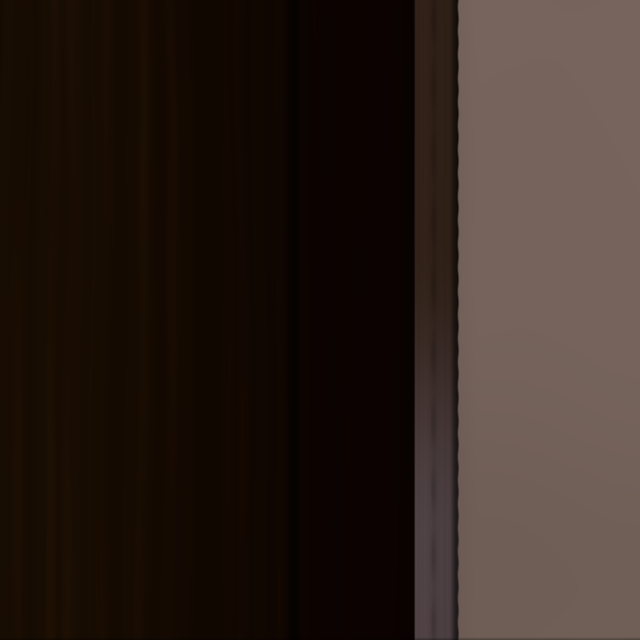
A Shadertoy shader for this texture:

```glsl
// Dark wooden door with a shadowed groove, a lit edge strip and a plain wall.
// Vertical bands are blended by soft steps in x; the grain is layered sines
// and one-dimensional cellular streaks, stretched along y.

float hash(float n) {
    return fract(sin(n * 91.17) * 4375.85);
}

// Thin bright streaks: distance to one jittered line in each cell
float streaks(float x, float cells) {
    float cell = floor(x * cells);
    float nearest = 1.0;
    for (float i = -1.0; i <= 1.0; i++) {
        float id = cell + i;
        nearest = min(nearest, abs(x * cells - id - hash(id + cells)));
    }
    return 1.0 - smoothstep(0.0, 0.28, nearest);
}

// Uneven fine grain, roughly from -1 to 1
float layeredGrain(float x) {
    float sum = 0.0;
    float amplitude = 0.5;
    float frequency = 70.0;
    for (int i = 0; i < 4; i++) {
        sum += amplitude * sin(x * frequency + 2.0 * sin(x * frequency * 0.37));
        frequency *= 1.83;
        amplitude *= 0.6;
    }
    return sum;
}

vec3 doorColor(vec2 uv) {
    // Slow bending keeps the fibres from being perfectly straight
    float x = uv.x + 0.004 * sin(uv.y * 4.0 + uv.x * 9.0)
                   + 0.0015 * sin(uv.y * 11.0 + uv.x * 30.0);
    vec3 wood = mix(vec3(0.088, 0.046, 0.009), vec3(0.062, 0.024, 0.003),
                    smoothstep(0.12, 0.43, uv.x));
    wood = mix(wood, vec3(0.043, 0.010, 0.003), smoothstep(0.43, 0.51, uv.x));

    float strength = mix(1.0, 0.35, smoothstep(0.1, 0.5, uv.x));
    float fade = 0.6 + 0.4 * sin(uv.y * 5.0 + 17.0 * uv.x);
    wood += vec3(0.011, 0.007, 0.003) * layeredGrain(x) * strength;
    wood += vec3(0.022, 0.010, 0.002) * streaks(x, 19.0) * strength * fade;

    // Groove between panels, and the shaded far side
    float groove = exp(-pow((uv.x - 0.459) / 0.011, 2.0));
    wood *= 1.0 - 0.65 * groove;
    wood *= 1.0 - 0.3 * smoothstep(0.61, 0.648, uv.x);
    return max(wood, 0.0);
}

vec3 stripColor(vec2 uv) {
    // Brown above, greyer reflected light below
    vec3 strip = mix(vec3(0.300, 0.250, 0.258), vec3(0.185, 0.125, 0.092),
                     smoothstep(0.16, 0.62, uv.y));
    float across = (uv.x - 0.648) / 0.068;
    strip *= 1.0 + 0.06 * layeredGrain(uv.x * 2.3 + 0.001 * sin(uv.y * 13.0));
    float seam = exp(-pow((across - 0.43) / 0.07, 2.0));
    strip *= 1.0 - 0.2 * seam * (0.7 + 0.3 * sin(uv.y * 60.0));
    strip *= 1.0 + 0.12 * (1.0 - smoothstep(0.0, 0.12, across));
    strip *= 1.0 - 0.6 * smoothstep(0.78, 0.98, across);
    return strip;
}

vec3 wallColor(vec2 uv) {
    vec3 wall = mix(vec3(0.435, 0.370, 0.338), vec3(0.462, 0.391, 0.363),
                    smoothstep(0.0, 0.65, uv.y));
    wall += 0.004 * sin(uv.x * 9.0 + uv.y * 5.0) * sin(uv.y * 7.0 - uv.x * 4.0);
    return wall * (0.97 + 0.03 * smoothstep(0.716, 0.75, uv.x));
}

void mainImage(out vec4 fragColor, in vec2 fragCoord) {
    vec2 uv = fragCoord / iResolution.xy;
    float soft = max(0.0018, 0.8 / iResolution.x);

    vec3 color = doorColor(uv);
    color = mix(color, stripColor(uv), smoothstep(-soft, soft, uv.x - 0.648));
    float wallEdge = 0.716 + 0.0006 * sin(uv.y * 170.0);
    color = mix(color, wallColor(uv), smoothstep(-soft, soft, uv.x - wallEdge));

    // Faint dark line along the bottom
    color *= 0.72 + 0.28 * smoothstep(0.0, 0.005, uv.y);
    fragColor = vec4(color, 1.0);
}
```
